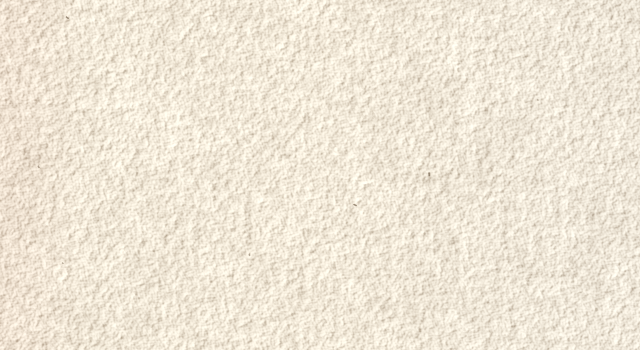
A WebGL 2 fragment shader for this texture:

```glsl
#version 300 es
precision highp float;
// Rough cream watercolour paper under low light from the upper left.
// A crumbly relief of layered gradient noise is shaded by its slope toward the
// light, then broken up by small pits, broad mottling and a few dark flecks.

uniform vec2 u_resolution;
out vec4 fragColor;

const vec3 PAPER = vec3(0.946, 0.911, 0.846);
const vec3 SHADE_TINT = vec3(0.90, 1.0, 1.07);
const vec3 FLECK = vec3(0.50, 0.43, 0.35);
const vec2 LIGHT_DIR = vec2(-0.86, 0.51);
const float GRAIN_FREQUENCY = 41.0;

// Two random values in 0..1 for an integer cell
vec2 hash2(vec2 cell) {
  uvec2 v = uvec2(ivec2(cell)) * 1664525u + 1013904223u;
  v.x += v.y * 1664525u;
  v.y += v.x * 1664525u;
  v ^= v >> 16u;
  v.x += v.y * 1664525u;
  v.y += v.x * 1664525u;
  v ^= v >> 16u;
  return vec2(v >> 8u) / 16777216.0;
}

float cornerSlope(vec2 cell, vec2 corner, vec2 f) {
  float angle = 6.2832 * hash2(cell + corner).x;
  return dot(vec2(cos(angle), sin(angle)), f - corner);
}

float gradientNoise(vec2 p) {
  vec2 cell = floor(p);
  vec2 f = p - cell;
  vec2 w = f * f * f * (f * (f * 6.0 - 15.0) + 10.0);
  float low = mix(cornerSlope(cell, vec2(0, 0), f), cornerSlope(cell, vec2(1, 0), f), w.x);
  float high = mix(cornerSlope(cell, vec2(0, 1), f), cornerSlope(cell, vec2(1, 1), f), w.x);
  return mix(low, high, w.y);
}

// Paper height: pulp lumps, then ever finer crumbs, each layer turned
float relief(vec2 p, float frequency) {
  mat2 turn = mat2(0.8, 0.6, -0.6, 0.8);
  vec2 q = p * frequency;
  float height = 0.0;
  float amplitude = 1.0;
  for (int i = 0; i < 3; i++) {
    height += amplitude * gradientNoise(q);
    q = turn * q * 1.9 + 31.7;
    amplitude *= 0.76;
  }
  return height;
}

// Small dark hollows between crumbs, gathered in loose patches
float pits(vec2 p, float frequency) {
  float hollow = gradientNoise(p * frequency + 71.3);
  float patches = gradientNoise(p * frequency * 0.25 + 13.9);
  return smoothstep(0.22, 0.50, hollow + 0.25 * patches);
}

// Coverage of sparse tiny flecks, one candidate per cell
float flecks(vec2 p, float density, float chance, float pixel) {
  vec2 home = floor(p * density);
  float cover = 0.0;
  for (int y = -1; y <= 1; y++) {
    for (int x = -1; x <= 1; x++) {
      vec2 cell = home + vec2(x, y);
      vec2 shape = hash2(cell + 211.0);
      vec2 d = p - (cell + hash2(cell + 97.0)) / density;
      float angle = mix(1.6, 3.0, shape.x);
      vec2 axis = vec2(cos(angle), sin(angle));
      float halfLength = mix(0.0005, 0.0035, shape.y);
      float dist = length(d - axis * clamp(dot(d, axis), -halfLength, halfLength));
      float present = step(hash2(cell + 401.0).x, chance);
      float mark = 1.0 - smoothstep(0.0006, 0.001 + pixel, dist);
      cover = max(cover, present * mark * mix(0.4, 0.8, shape.y));
    }
  }
  return cover;
}

// Broad tone: mottling at three sizes, warm dim left edge, cooler right side
vec3 unevenLight(vec2 p, float across) {
  float mottle = 0.042 * gradientNoise(p * 19.0 + 3.1);
  mottle += 0.026 * gradientNoise(p * 8.0 + 9.7);
  mottle += 0.020 * gradientNoise(p * 2.6 + 5.3);
  vec3 tint = mottle * SHADE_TINT;
  tint += vec3(-0.015, -0.032, -0.032) * (1.0 - smoothstep(0.0, 0.16, across));
  tint += vec3(-0.012, -0.008, 0.0) * smoothstep(0.45, 1.0, across);
  return tint;
}

void main() {
  vec2 p = gl_FragCoord.xy / u_resolution.y;
  float across = gl_FragCoord.x / u_resolution.x;
  float pixel = 1.0 / u_resolution.y;

  // Slope toward the light, with shadows running deeper than highlights
  vec2 reach = LIGHT_DIR * 0.003;
  float towards = relief(p + reach, GRAIN_FREQUENCY);
  float away = relief(p - reach, GRAIN_FREQUENCY);
  float lit = (away - towards) / 0.31;
  float tone = lit - 0.16 * (lit * lit - 1.0);
  float shade = 0.043 * clamp(tone, -4.0, 2.0) + 0.025 * (towards + away);
  shade -= 0.060 * pits(p, 62.0);

  vec3 color = PAPER + shade * SHADE_TINT + unevenLight(p, across);
  color = mix(color, FLECK, flecks(p, 13.0, 0.04, pixel));
  fragColor = vec4(clamp(color, 0.0, 1.0), 1.0);
}
```
